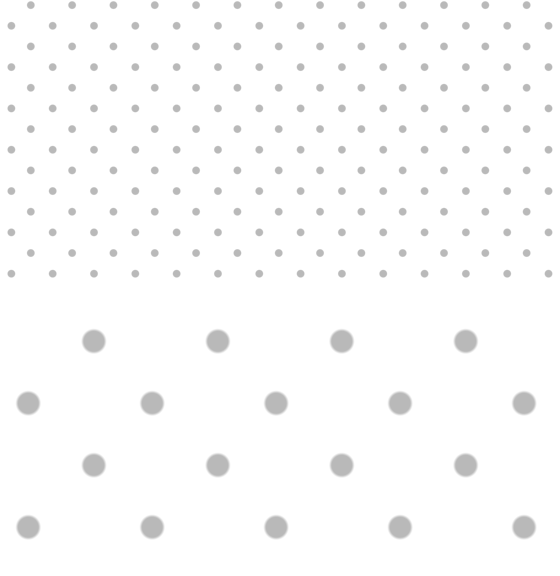
Top, the full canvas; bottom, a detail of the centre.
Give the GLSL for this pattern, as a WebGL 2 fragment shader.

```glsl
#version 300 es
precision highp float;
// Staggered grey polka dots on a plain white ground.

uniform vec2 u_resolution;
out vec4 fragColor;

// Lengths are fractions of the canvas height.
const float PITCH = 0.14757;                 // spacing of dots in one lattice
const vec2 FIRST_DOT = vec2(0.0406, 0.0225); // centre of the lower left dot
const vec2 STAGGER = vec2(0.4705, 0.5);      // shift of alternate rows, in pitches
const float DOT_RADIUS = 0.0136;
const float EDGE_SOFTNESS = 0.0022;

const vec3 GROUND_COLOR = vec3(1.0);
const vec3 DOT_COLOR = vec3(0.725);

// Signed distance to the nearest dot of a square lattice through origin.
float latticeDots(vec2 p, vec2 origin) {
    vec2 cell = fract((p - origin) / PITCH + 0.5) - 0.5;
    return length(cell) * PITCH - DOT_RADIUS;
}

void main() {
    vec2 p = gl_FragCoord.xy / u_resolution.y;

    // Two interleaved lattices form the alternating rows.
    float dist = min(latticeDots(p, FIRST_DOT),
                     latticeDots(p, FIRST_DOT + STAGGER * PITCH));

    // Soft edge, never thinner than about a pixel.
    float edge = max(EDGE_SOFTNESS, 0.8 / u_resolution.y);
    float coverage = 1.0 - smoothstep(-edge, edge, dist);

    fragColor = vec4(mix(GROUND_COLOR, DOT_COLOR, coverage), 1.0);
}
```
